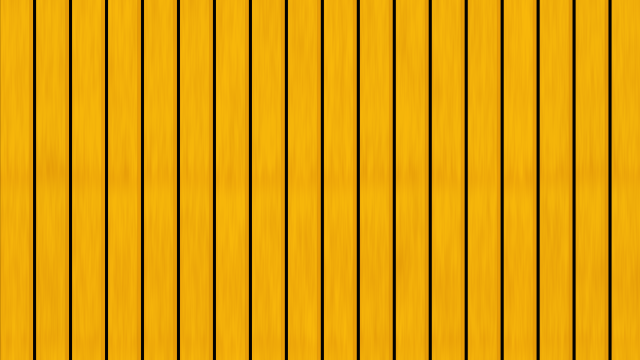
This texture is drawn by a Shadertoy shader. Its source:

```glsl
// Upright yellow wooden planks separated by narrow black gaps.
// Each plank has a shaded right bevel, stretched gradient-noise grain
// and soft light and dark bands that nearly line up between planks.

const float PLANK_PITCH = 0.0999;   // in canvas heights
const float FIRST_GAP = 0.0961;     // centre of the first gap
const float GAP_HALF = 0.045;       // in plank pitches

const vec3 YELLOW = vec3(0.955, 0.705, 0.040);
const vec3 AMBER = vec3(0.895, 0.575, 0.025);
const vec3 GAP_BLACK = vec3(0.012, 0.006, 0.0);
const vec3 GAP_BROWN = vec3(0.17, 0.115, 0.004);

float hash(float n) {
    return fract(sin(n * 91.73 + 4.17) * 4375.85);
}

vec2 gradient(vec2 cell) {
    float angle = 6.2832 * fract(sin(dot(cell, vec2(127.1, 311.7))) * 4375.85);
    return vec2(cos(angle), sin(angle));
}

float gradientNoise(vec2 p) {
    vec2 i = floor(p), f = p - i;
    vec2 s = f * f * f * (f * (f * 6.0 - 15.0) + 10.0);
    float a = dot(gradient(i), f);
    float b = dot(gradient(i + vec2(1, 0)), f - vec2(1, 0));
    float c = dot(gradient(i + vec2(0, 1)), f - vec2(0, 1));
    float d = dot(gradient(i + vec2(1, 1)), f - vec2(1, 1));
    return mix(mix(a, b, s.x), mix(c, d, s.x), s.y);
}

float band(float y, float centre, float width) {
    float d = (y - centre) / width;
    return exp(-d * d);
}

// Fine fibres plus broader streaks, both stretched along the plank
float woodGrain(vec2 p, float seed) {
    vec2 offset = vec2(seed * 37.0, seed * 53.0);
    float fibres = gradientNoise(p * vec2(19.0, 13.0) + offset);
    float streaks = gradientNoise(p * vec2(7.0, 5.0) + offset + 17.0);
    float clouds = gradientNoise(p * vec2(2.0, 4.0) + offset + 41.0);
    return 0.5 * fibres + 0.6 * streaks + 0.4 * clouds;
}

// Positive is lighter, negative is darker
float lengthwiseTone(float y) {
    float light = 0.6 * band(y, 0.65, 0.06) + 0.5 * band(y, 0.44, 0.04)
                + 0.3 * band(y, 0.90, 0.10);
    float dark = 0.9 * band(y, 0.51, 0.035) + 0.5 * band(y, 0.22, 0.09)
               + 0.7 * band(y, 0.05, 0.03);
    return light - dark;
}

vec3 plankColor(float across, float y, float seed) {
    float grain = woodGrain(vec2(across, y), seed);
    float tone = lengthwiseTone(y + 0.02 * (seed - 0.5) + 0.03 * grain);
    float amber = clamp(0.17 - 0.22 * tone - 0.42 * grain, 0.0, 0.7);

    // Shaded right bevel and a faint left rim
    float bevel = smoothstep(0.83, 0.88, across);
    float rim = 1.0 - smoothstep(GAP_HALF, 0.11, across);
    amber = mix(amber, 0.8, 0.85 * bevel);
    vec3 color = mix(YELLOW, AMBER, amber + 0.2 * rim);

    // Thin crease where the bevel meets the flat face
    color *= 1.0 - 0.035 * band(across, 0.865, 0.018);
    return color * (1.0 + 0.025 * grain + 0.015 * (seed - 0.5));
}

void mainImage(out vec4 fragColor, in vec2 fragCoord) {
    vec2 p = fragCoord / iResolution.y;
    float u = (p.x - FIRST_GAP) / PLANK_PITCH;
    float plank = floor(u);
    float across = u - plank;
    float pixel = 1.0 / (iResolution.y * PLANK_PITCH);

    // Distance to the nearest gap centre gives soft-edged coverage
    float gapDistance = min(across, 1.0 - across);
    float blur = max(0.5 * pixel, 0.010);
    float wood = smoothstep(GAP_HALF - blur, GAP_HALF + blur, gapDistance);

    vec3 gap = mix(GAP_BLACK, GAP_BROWN, smoothstep(0.022, GAP_HALF, gapDistance));
    vec3 color = mix(gap, plankColor(across, p.y, hash(plank)), wood);
    fragColor = vec4(color, 1.0);
}
```
